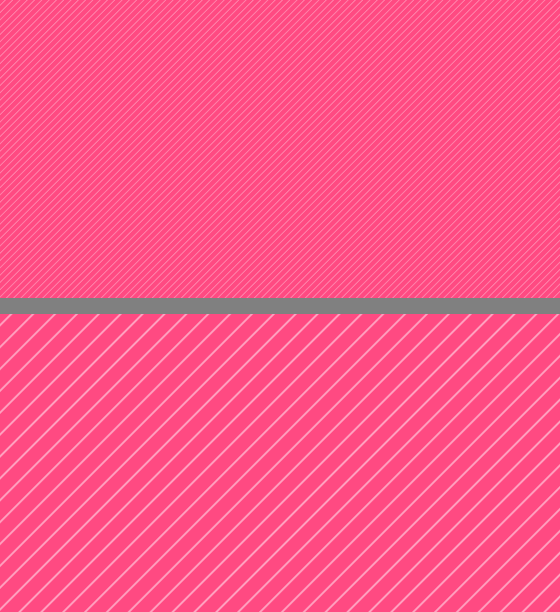
Top: the whole. Bottom: its middle third, enlarged.
This pattern is drawn by a WebGL 2 fragment shader. Its source:

```glsl
#version 300 es
precision highp float;
// Fine pale diagonal pinstripes, rising to the right, on a flat hot pink ground.

uniform vec2 u_resolution;
out vec4 fragColor;

const vec3 GROUND_PINK = vec3(1.0, 0.29, 0.51);
const vec3 STRIPE_PINK = vec3(1.0, 0.63, 0.75);
const float REPEATS_ACROSS = 76.8; // stripes crossing the canvas width
const float STRIPE_SHARE = 0.125;  // stripe width as a part of one repeat
const float PHASE = 0.87;          // shift of the stripes, in repeats
const float SOFTNESS = 1.1;        // edge filter width, in pixels

// Share of a filter window, centred at signed distance d, lying inside a band.
float bandCoverage(float d, float width, float window) {
    float lo = max(d - 0.5 * window, -0.5 * width);
    float hi = min(d + 0.5 * window, 0.5 * width);
    return max(hi - lo, 0.0) / window;
}

void main() {
    // Both axes are in canvas widths, so the stripes keep their 45 degree slope.
    vec2 p = gl_FragCoord.xy / u_resolution.x;

    // Position across the stripes, counted in repeats.
    float across = (p.x - p.y) * REPEATS_ACROSS - PHASE;
    float fromCentre = fract(across + 0.5) - 0.5;

    // One pixel, measured at right angles to the stripes, in repeats.
    float pixel = sqrt(2.0) * REPEATS_ACROSS / u_resolution.x;
    float stripe = bandCoverage(fromCentre, STRIPE_SHARE, SOFTNESS * pixel);

    fragColor = vec4(mix(GROUND_PINK, STRIPE_PINK, stripe), 1.0);
}
```
